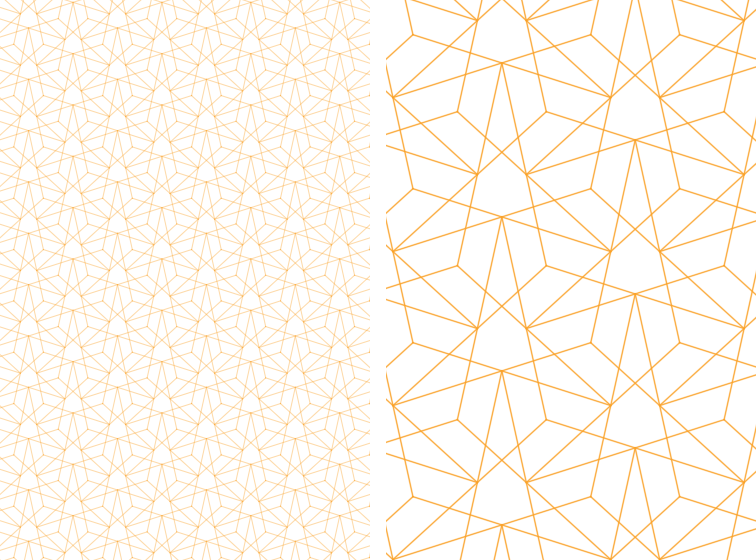
Left: the whole. Right: its middle third, enlarged.
Give the GLSL for this pattern, as a Shadertoy shader.

```glsl
const float SQRT3 = 1.7320508;

float segmentDistance(vec2 p, vec2 a, vec2 b) {
    vec2 ap = p - a, ab = b - a;
    return length(ap - ab * clamp(dot(ap, ab) / dot(ab, ab), 0.0, 1.0));
}

// Integral of a tent filter that reaches one pixel to each side
float tentIntegral(float x) {
    x = clamp(x, -1.0, 1.0);
    return 0.5 + x - 0.5 * x * abs(x);
}

// Filtered coverage, also for lines thinner than a pixel
float lineCoverage(float dist, float width, float pixel) {
    return tentIntegral((dist + 0.5 * width) / pixel) - tentIntegral((dist - 0.5 * width) / pixel);
}

vec2 rotateThird(vec2 p) {
    return vec2(-0.5 * p.x - 0.5 * SQRT3 * p.y, 0.5 * SQRT3 * p.x - 0.5 * p.y);
}

// Uncovered share left by the six long strokes around one lattice point
float starGap(vec2 p, float width, float pixel) {
    float tipRadius = 1.0 - sqrt(2.0 / 3.0);
    vec2 tip = vec2(0.0, -tipRadius);
    vec2 hub = vec2(1.0 / SQRT3, 0.0);
    vec2 farTip = (1.0 - tipRadius) * vec2(0.5 * SQRT3, -0.5);
    float gap = 1.0;
    for (int k = 0; k < 3; k++) {
        vec2 q = vec2(abs(p.x), p.y);
        gap *= 1.0 - lineCoverage(segmentDistance(q, tip, hub), width, pixel);
        gap *= 1.0 - lineCoverage(segmentDistance(q, tip, farTip), width, pixel);
        p = rotateThird(p);
    }
    return gap;
}

void mainImage(out vec4 fragColor, in vec2 fragCoord) {
    // One unit is the vertical repeat
    float pixel = 10.91 / iResolution.y;
    vec2 p = fragCoord * pixel - vec2(0.557, 0.548);

    // Triangular lattice: nearest point and its neighbours
    mat2 lattice = mat2(0.5 * SQRT3, 0.5, 0.0, 1.0);
    vec2 cell = round(inverse(lattice) * p);
    float gap = 1.0;
    for (int j = -1; j <= 1; j++)
        for (int i = -1; i <= 1; i++)
            gap *= starGap(p - lattice * (cell + vec2(i, j)), 0.0081, pixel);

    // Orange strokes on white
    fragColor = vec4(mix(vec3(0.98, 0.63, 0.15), vec3(1.0), gap), 1.0);
}
```
